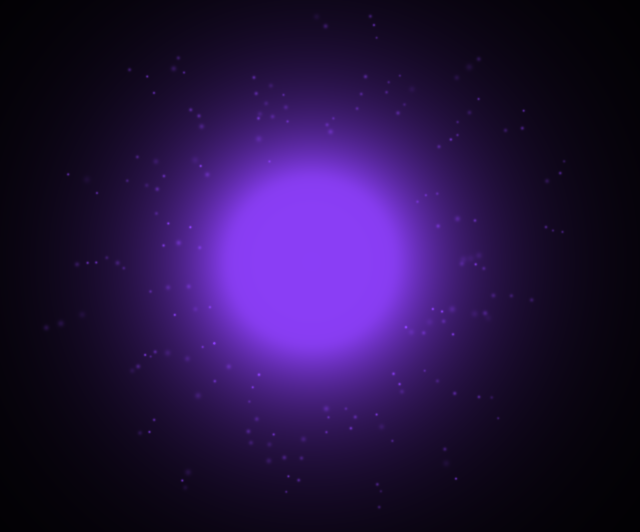
Write a Shadertoy shader that draws this background.

```glsl
// A violet orb glowing in the dark, ringed by sparks that drift outward along rays.

#define ORB_CENTER  vec2(0.487, 0.508)
#define ORB_COLOR   vec3(0.543, 0.243, 0.965)
#define ORB_RADIUS  0.158
#define EDGE_SOFT   0.014
#define GLOW_DECAY  6.7
#define RAY_COUNT   58
#define SPARKS_PER_RAY 3
#define SPARK_INNER 0.20
#define SPARK_OUTER 0.47

const float TAU = 6.2831853;

vec3 hash3(float n) {
    vec3 p = fract(vec3(n) * vec3(0.1031, 0.1130, 0.0973));
    p += dot(p, p.yzx + 33.33);
    return fract((p.xxy + p.yzz) * p.zyx);
}

// Flat core that falls off exponentially past a softened rim.
float orbGlow(float radius) {
    float x = radius - ORB_RADIUS;
    float outside = 0.5 * (x + sqrt(x * x + EDGE_SOFT * EDGE_SOFT));
    return exp(-GLOW_DECAY * outside);
}

// Small bright points and wide faint ones, strung along jittered rays.
float sparks(vec2 p, float pixel) {
    float light = 0.0;
    for (int i = 0; i < RAY_COUNT; i++) {
        vec3 ray = hash3(float(i) + 17.0);
        float angle = TAU * (float(i) + ray.x) / float(RAY_COUNT);
        float start = mix(SPARK_INNER, SPARK_OUTER, pow(ray.y, 1.7));
        float spacing = mix(0.014, 0.04, ray.z);

        for (int j = 0; j < SPARKS_PER_RAY; j++) {
            vec3 h = hash3(float(i * SPARKS_PER_RAY + j) + 211.0);
            float a = angle + (h.x - 0.5) * 0.06;
            float r = start + spacing * (float(j) + 0.5 * h.y);
            float size = max(mix(0.0024, 0.0065, h.z * h.z), 0.8 * pixel);
            float strength = mix(0.55, 0.12, h.z) * mix(0.4, 1.0, h.y);
            vec2 d = p - r * vec2(cos(a), sin(a));
            light += strength * exp(-dot(d, d) / (size * size));
        }
    }
    return light;
}

void mainImage(out vec4 fragColor, in vec2 fragCoord) {
    // Canvas heights, measured from the orb
    vec2 p = (fragCoord - ORB_CENTER * iResolution.xy) / iResolution.y;

    // Glow and sparks share one hue and saturate at the core
    float light = orbGlow(length(p)) + sparks(p, 1.0 / iResolution.y);
    fragColor = vec4(ORB_COLOR * min(light, 1.0), 1.0);
}
```
